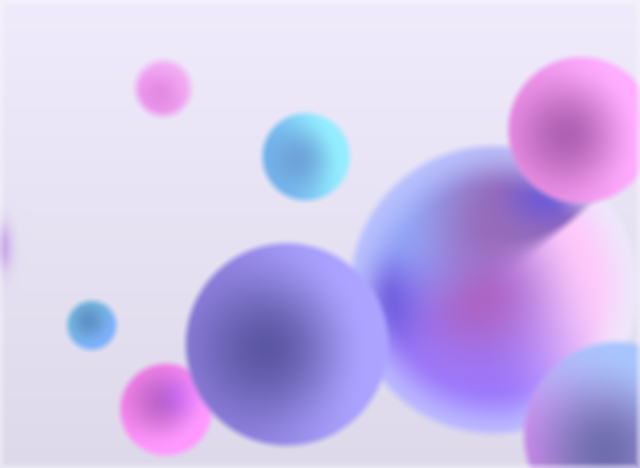
This background is drawn by a Shadertoy shader. Its source:

```glsl
// Soft pastel spheres floating over a pale lavender gradient.
// Each ball blends a dark core into two rim tints; the large one adds
// a curved reflection band, a pink glow and contact shadows.

struct Ball {
    vec2 center;    // in canvas heights
    float radius;
    float blur;     // half width of the soft outline
    vec2 lit;       // direction of the lit rim
    vec3 core;
    vec3 shadeRim;
    vec3 litRim;
};

const vec3 SKY_TOP = vec3(0.94, 0.92, 0.985);
const vec3 SKY_LOW = vec3(0.865, 0.85, 0.915);
const vec3 FRAME_TINT = vec3(0.97, 0.965, 0.99);
const float FRAME_WIDTH = 0.014;
const float CORE_SHIFT = 0.22;

const Ball ROSE_SMALL = Ball(vec2(0.349, 0.811), 0.058, 0.014, vec2(0.6, 0.8),
    vec3(0.89, 0.54, 0.89), vec3(0.93, 0.60, 0.93), vec3(0.95, 0.66, 0.95));
const Ball CYAN = Ball(vec2(0.654, 0.665), 0.093, 0.011, vec2(0.95, 0.3),
    vec3(0.43, 0.64, 0.85), vec3(0.46, 0.72, 0.94), vec3(0.58, 0.93, 1.0));
const Ball BLUE_SMALL = Ball(vec2(0.196, 0.305), 0.052, 0.011, vec2(0.6, -0.8),
    vec3(0.37, 0.57, 0.78), vec3(0.46, 0.73, 0.88), vec3(0.48, 0.69, 0.98));
const Ball MAGENTA = Ball(vec2(0.355, 0.125), 0.098, 0.011, vec2(0.6, -0.8),
    vec3(0.76, 0.40, 0.78), vec3(0.96, 0.52, 0.92), vec3(1.0, 0.60, 1.0));
const Ball INDIGO = Ball(vec2(0.613, 0.264), 0.216, 0.011, vec2(0.97, 0.2),
    vec3(0.36, 0.34, 0.64), vec3(0.56, 0.50, 0.87), vec3(0.67, 0.64, 1.0));
const Ball ROSE = Ball(vec2(1.242, 0.722), 0.156, 0.011, vec2(0.95, 0.3),
    vec3(0.69, 0.38, 0.70), vec3(0.93, 0.57, 0.91), vec3(1.0, 0.68, 1.0));
const Ball SLATE = Ball(vec2(1.319, 0.070), 0.199, 0.012, vec2(0.6, 0.8),
    vec3(0.43, 0.43, 0.68), vec3(0.80, 0.54, 0.92), vec3(0.66, 0.77, 0.99));

const vec2 GIANT_CENTER = vec2(1.055, 0.381);
const float GIANT_RADIUS = 0.307;
const float GIANT_BLUR = 0.013;
const vec3 VIOLET = vec3(0.61, 0.48, 1.0);
const vec3 BLUSH = vec3(1.0, 0.80, 0.985);
const vec3 PLUM = vec3(0.68, 0.38, 0.74);
const vec3 BAND = vec3(0.59, 0.42, 0.73);
const vec3 PERIWINKLE = vec3(0.58, 0.66, 0.97);
const vec3 SHADOW = vec3(0.41, 0.34, 0.85);
const vec3 RIM_COOL = vec3(0.76, 0.78, 1.0);
const vec3 RIM_PALE = vec3(0.92, 0.93, 0.985);

float glow(vec2 p, vec2 center, vec2 size) {
    vec2 d = (p - center) / size;
    return exp(-dot(d, d));
}

float discMask(float dist, float radius, float blur) {
    return 1.0 - smoothstep(radius - blur, radius + blur, dist);
}

vec3 drawBall(vec3 under, vec2 p, Ball b) {
    vec2 q = (p - b.center) / b.radius;
    vec3 rim = mix(b.shadeRim, b.litRim, smoothstep(-0.8, 0.8, dot(q, b.lit)));
    float spread = smoothstep(0.0, 1.05, length(q + b.lit * CORE_SHIFT));
    vec3 color = mix(b.core, rim, spread);
    return mix(under, color, discMask(length(q) * b.radius, b.radius, b.blur));
}

vec3 giantColor(vec2 q) {
    // Lower half: violet to blush, with a plum core
    vec3 lower = mix(VIOLET, BLUSH, smoothstep(-0.3, 0.75, q.x + 0.45 * q.y));
    lower = mix(lower, PLUM, 0.9 * glow(q, vec2(-0.1, -0.04), vec2(0.42)));

    // Upper half: mauve band fading to periwinkle, shaded under the rose ball
    vec3 upper = mix(BAND, PERIWINKLE, smoothstep(0.3, 1.0, length(q - vec2(0.3, 0.42))));
    upper = mix(upper, SHADOW, 0.85 * glow(q, vec2(0.36, 0.64), vec2(0.24, 0.18)));

    // Curved border, crisp on the right and diffuse on the left
    float bend = max(q.x, 0.0);
    float border = 0.19 + 0.27 * q.x + 0.5 * bend * bend;
    float width = mix(0.35, 0.05, smoothstep(-0.4, 0.5, q.x));
    vec3 color = mix(lower, upper, smoothstep(-width, width, q.y - border));

    // Contact shadow beside the indigo ball, then the pale rim
    color = mix(color, SHADOW, 0.85 * glow(q, vec2(-0.76, -0.1), vec2(0.24, 0.3)));
    vec3 rim = mix(RIM_COOL, RIM_PALE, smoothstep(0.1, 0.8, q.x));
    return mix(color, rim, 0.8 * smoothstep(0.68, 1.0, length(q)));
}

void mainImage(out vec4 fragColor, in vec2 fragCoord) {
    vec2 p = fragCoord / iResolution.y;
    vec2 extent = iResolution.xy / iResolution.y;
    vec3 color = mix(SKY_LOW, SKY_TOP, p.y);

    // Distant balls
    color = mix(color, vec3(0.74, 0.57, 0.88), 0.9 * glow(p, vec2(0.0, 0.472), vec2(0.024, 0.05)));
    color = drawBall(color, p, ROSE_SMALL);
    color = drawBall(color, p, CYAN);
    color = drawBall(color, p, BLUE_SMALL);

    // Magenta ball, tinted violet where it meets the indigo one
    Ball magenta = MAGENTA;
    magenta.core = mix(magenta.core, vec3(0.68, 0.34, 1.0), glow(p, vec2(0.42, 0.16), vec2(0.06)));
    color = drawBall(color, p, magenta);

    // Giant ball and its neighbours
    vec2 q = (p - GIANT_CENTER) / GIANT_RADIUS;
    color = mix(color, giantColor(q), discMask(length(q) * GIANT_RADIUS, GIANT_RADIUS, GIANT_BLUR));
    color = drawBall(color, p, INDIGO);
    color = drawBall(color, p, ROSE);
    color = drawBall(color, p, SLATE);

    // Pale soft frame
    vec2 inset = min(p, extent - p);
    float frame = 1.0 - smoothstep(0.0, FRAME_WIDTH, min(inset.x, inset.y));
    fragColor = vec4(mix(color, FRAME_TINT, 0.45 * frame), 1.0);
}
```
